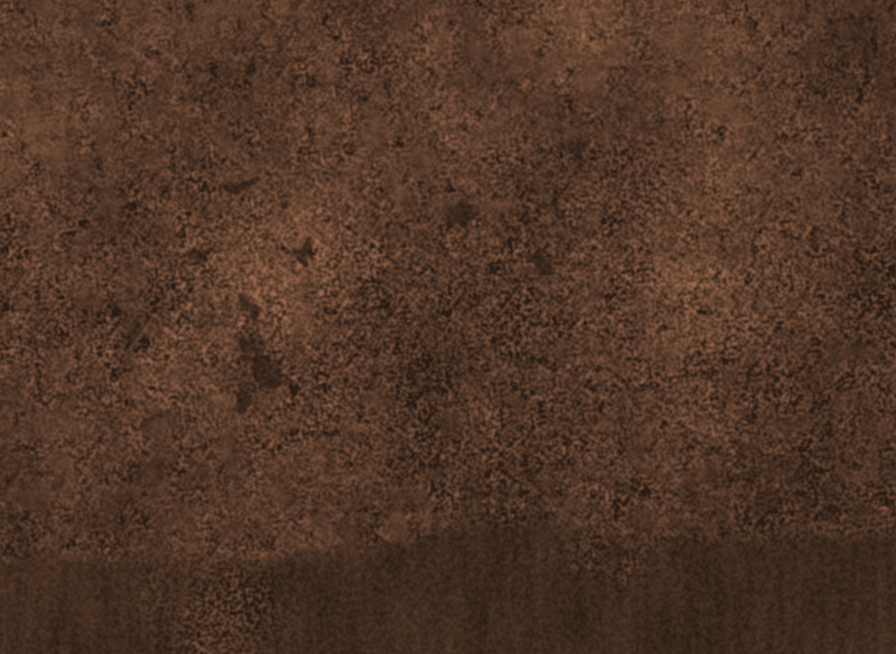
A Shadertoy shader for this texture:

```glsl
// Weathered brown wall above a darker, smoother base band.
// Layered gradient noise gives broad stains, worn patches and fine grain;
// looped blots and a thresholded pit mask add the dark marks.

#define TINT vec3(1.0, 0.675, 0.487)
#define WALL_TONE 0.328
#define BASE_TONE 0.243
#define STAIN 0.075
#define WORN_LIFT 0.07
#define GRAIN 0.19
#define GRAIN_SCALE 88.0
#define PIT_DEPTH 0.13
#define BLOT_TONE 0.205
#define BLOT_COUNT 13

vec2 hash2(vec2 p) {
    vec3 q = fract(p.xyx * vec3(0.1031, 0.1030, 0.0973));
    q += dot(q, q.yzx + 33.33);
    return fract((q.xx + q.yz) * q.zy);
}

vec2 gradientAt(vec2 cell) {
    float angle = 6.2832 * hash2(cell).x;
    return vec2(cos(angle), sin(angle));
}

// Gradient noise, roughly -0.7 to 0.7
float noise(vec2 p) {
    vec2 i = floor(p), f = p - i;
    vec2 u = f * f * f * (f * (f * 6.0 - 15.0) + 10.0);
    vec2 e = vec2(1.0, 0.0);
    float low = mix(dot(gradientAt(i), f),
                    dot(gradientAt(i + e.xy), f - e.xy), u.x);
    float high = mix(dot(gradientAt(i + e.yx), f - e.yx),
                     dot(gradientAt(i + e.xx), f - e.xx), u.x);
    return mix(low, high, u.y);
}

float fbm(vec2 p) {
    float sum = 0.0, gain = 1.0;
    for (int k = 0; k < 4; k++) {
        sum += gain * noise(p);
        p = mat2(1.6, 1.2, -1.2, 1.6) * p + 17.3;
        gain *= 0.55;
    }
    return sum;
}

float glow(vec2 p, vec2 center, vec2 size) {
    vec2 d = (p - center) / size;
    return exp(-dot(d, d));
}

// Ragged dark marks scattered over the middle of the wall
float blots(vec2 p) {
    vec2 warped = p + 0.022 * vec2(noise(p * 32.0 + 5.0), noise(p * 32.0 + 71.0));
    warped += 0.012 * vec2(noise(p * 75.0 + 9.0), noise(p * 75.0 + 43.0));
    float mask = 0.0;
    for (int k = 0; k < BLOT_COUNT; k++) {
        vec2 r = hash2(vec2(float(k) * 7.0 + 3.0, 29.0));
        vec2 s = hash2(vec2(float(k) * 5.0 + 11.0, 83.0));
        vec2 center = vec2(0.27, 0.34) + r * vec2(0.68, 0.50);
        vec2 size = mix(vec2(0.008), vec2(0.024, 0.026), s);
        float d = length((warped - center) / size);
        mask = max(mask, 1.0 - smoothstep(0.6, 1.4, d));
    }
    return mask;
}

void mainImage(out vec4 fragColor, in vec2 fragCoord) {
    vec2 p = fragCoord / iResolution.y;

    // Worn pale areas, with ragged outlines
    vec2 w = p + 0.08 * vec2(fbm(p * 8.0 + 3.0), fbm(p * 8.0 + 61.0));
    float worn = glow(w, vec2(0.43, 0.60), vec2(0.15, 0.12))
               + glow(w, vec2(0.28, 0.43), vec2(0.12, 0.09))
               + 0.75 * glow(w, vec2(0.87, 0.96), vec2(0.13, 0.10))
               + 0.6 * glow(w, vec2(1.13, 0.60), vec2(0.28, 0.20));
    worn = smoothstep(0.1, 0.9, worn + 0.3 * fbm(p * 17.0 + 120.0));

    // Fine grain of uneven strength, rougher through the middle of the wall
    float coarse = noise(p * GRAIN_SCALE);
    float fine = noise(mat2(0.8, 0.6, -0.6, 0.8) * p * GRAIN_SCALE * 1.75 + 31.0);
    float clump = noise(p * 27.0 + 150.0);
    float rough = 0.68 + 0.4 * glow(p, vec2(0.75, 0.50), vec2(0.8, 0.26));
    rough += 0.35 * fbm(p * 5.0 + 47.0) + 0.9 * clump + 0.15 * worn;
    float grain = GRAIN * (0.7 * coarse + 1.1 * fine);

    // Wall tone: broad stains, mottling, worn areas and darker margins
    float wall = WALL_TONE + STAIN * fbm(p * 3.2 + 13.0) + WORN_LIFT * worn;
    wall += 0.055 * fbm(p * 13.0 + 90.0) + 0.07 * noise(p * 50.0 + 200.0);
    wall += 0.015 * smoothstep(0.55, 0.95, p.y);
    wall -= 0.022 * (1.0 - smoothstep(0.2, 0.5, p.y));
    wall -= 0.045 * smoothstep(1.05, 1.37, p.x);
    wall -= 0.02 * glow(w, vec2(0.62, 0.48), vec2(0.08, 0.22));
    wall += grain * clamp(rough, 0.3, 1.5);

    // Small dark pits and larger blots
    float pits = smoothstep(0.30, 0.52, noise(p * 43.0 + 7.0) + 0.15 * coarse);
    wall -= PIT_DEPTH * pits * clamp(rough, 0.5, 1.1);
    wall = mix(wall, BLOT_TONE + 0.35 * grain, 0.85 * blots(p));

    // Base band: vertical streaks and two speckled areas
    float speckle = glow(w, vec2(0.33, 0.07), vec2(0.07, 0.10))
                  + 0.8 * glow(w, vec2(0.94, 0.16), vec2(0.06, 0.03));
    float base = BASE_TONE + 0.05 * noise(p * vec2(65.0, 9.0));
    base += 0.05 * fbm(p * vec2(7.0, 5.0) + 23.0) + 0.04 * speckle;
    base += grain * (0.36 + 0.9 * speckle);

    // Uneven border with a faint pale ledge above it
    float edge = 0.14 + 0.035 * smoothstep(0.3, 1.3, p.x);
    edge += 0.045 * glow(p, vec2(0.74, p.y), vec2(0.17, 1.0));
    edge += 0.018 * fbm(vec2(p.x * 9.0, 4.0)) + 0.008 * noise(p * 40.0);
    float above = p.y - edge;
    wall += 0.02 * exp(-pow((above - 0.018) / 0.016, 2.0));
    float tone = mix(base, wall, smoothstep(-0.018, 0.02, above));

    fragColor = vec4(TINT * clamp(tone, 0.165, 0.60), 1.0);
}
```
